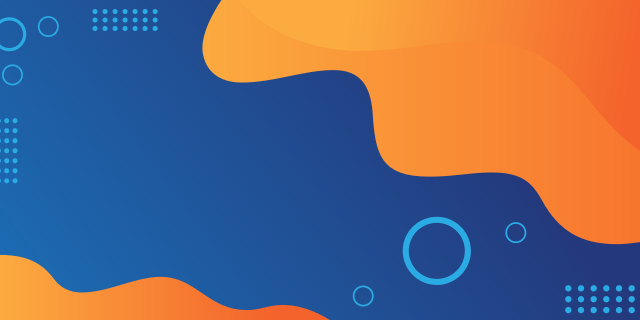
A WebGL 1 fragment shader for this background:

```glsl
precision highp float;

uniform vec2 u_resolution;

const vec3 BLUE_LIGHT = vec3(0.11, 0.42, 0.70);
const vec3 BLUE_DEEP = vec3(0.14, 0.225, 0.49);
const vec3 AMBER = vec3(0.985, 0.67, 0.25);
const vec3 ORANGE = vec3(0.97, 0.46, 0.18);
const vec3 VERMILION = vec3(0.955, 0.39, 0.17);
const vec3 CYAN = vec3(0.17, 0.67, 0.89);
const int CURVE_STEPS = 16;

// Outline under construction: nearest distance and side (+1 outside, -1 inside)
struct Pen {
  vec2 pos;
  float dist;
  float side;
};

Pen startPen(vec2 pos) {
  return Pen(pos, 1000.0, 1.0);
}

// Straight edge; the side flips when a leftward ray from p crosses it
void lineTo(inout Pen pen, vec2 p, vec2 end) {
  vec2 edge = end - pen.pos;
  vec2 rel = p - pen.pos;
  float along = clamp(dot(rel, edge) / dot(edge, edge), 0.0, 1.0);
  pen.dist = min(pen.dist, length(rel - edge * along));
  if ((pen.pos.y > p.y) != (end.y > p.y)) {
    if (edge.x * rel.y / edge.y < rel.x) pen.side = -pen.side;
  }
  pen.pos = end;
}

// Cubic Bezier from the pen position
void curveTo(inout Pen pen, vec2 p, vec2 b, vec2 c, vec2 d) {
  vec2 a = pen.pos;
  for (int i = 1; i <= CURVE_STEPS; i++) {
    float t = float(i) / float(CURVE_STEPS);
    float s = 1.0 - t;
    lineTo(pen, p, s * s * s * a + 3.0 * s * t * (s * b + t * c) + t * t * t * d);
  }
}

float largeWave(vec2 p) {
  Pen pen = startPen(vec2(70.6, 102.1));
  curveTo(pen, p, vec2(66.1, 95.6), vec2(62.8, 89.1), vec2(63.3, 83.9));
  curveTo(pen, p, vec2(64.1, 77.6), vec2(68.7, 74.2), vec2(75.5, 74.2));
  curveTo(pen, p, vec2(85.4, 74.2), vec2(95.1, 78.1), vec2(104.2, 78.1));
  curveTo(pen, p, vec2(112.5, 78.1), vec2(115.6, 73.4), vec2(116.4, 65.4));
  curveTo(pen, p, vec2(117.2, 51.8), vec2(118.8, 44.8), vec2(134.1, 44.8));
  curveTo(pen, p, vec2(141.9, 44.8), vec2(147.1, 46.1), vec2(153.6, 46.1));
  curveTo(pen, p, vec2(162.8, 46.1), vec2(166.1, 43.2), vec2(169.3, 37.5));
  curveTo(pen, p, vec2(174.5, 27.9), vec2(181.5, 23.7), vec2(192.7, 23.7));
  curveTo(pen, p, vec2(195.8, 23.7), vec2(199.2, 24.2), vec2(204.4, 25.0));
  return pen.side * pen.dist;
}

float upperWave(vec2 p) {
  Pen pen = startPen(vec2(72.9, 102.1));
  curveTo(pen, p, vec2(82.0, 89.6), vec2(97.7, 84.1), vec2(112.5, 84.1));
  curveTo(pen, p, vec2(127.6, 84.1), vec2(132.8, 87.0), vec2(148.4, 87.0));
  curveTo(pen, p, vec2(166.7, 87.0), vec2(174.5, 79.7), vec2(182.3, 70.8));
  curveTo(pen, p, vec2(188.0, 64.1), vec2(192.7, 57.0), vec2(204.4, 50.0));
  return pen.side * pen.dist;
}

float cornerWave(vec2 p) {
  Pen pen = startPen(vec2(-2.1, -1.6));
  lineTo(pen, p, vec2(-2.1, 20.3));
  curveTo(pen, p, vec2(9.1, 20.8), vec2(13.5, 17.2), vec2(16.9, 12.8));
  curveTo(pen, p, vec2(19.0, 9.9), vec2(22.1, 8.6), vec2(25.5, 8.6));
  curveTo(pen, p, vec2(33.9, 8.6), vec2(42.2, 13.5), vec2(50.3, 13.5));
  curveTo(pen, p, vec2(61.2, 13.5), vec2(65.1, 3.1), vec2(77.1, 3.1));
  curveTo(pen, p, vec2(81.3, 3.1), vec2(83.9, 4.7), vec2(88.5, 4.7));
  curveTo(pen, p, vec2(94.3, 4.7), vec2(100.3, 2.1), vec2(105.5, -1.6));
  return pen.side * pen.dist;
}

float ring(vec2 p, vec2 center, float radius, float halfWidth) {
  return abs(length(p - center) - radius) - halfWidth;
}

float dotGrid(vec2 p, vec2 origin, vec2 spacing, vec2 count, float radius) {
  vec2 q = p - origin;
  vec2 cell = clamp(floor(q / spacing + 0.5), vec2(0.0), count - 1.0);
  return length(q - cell * spacing) - radius;
}

float coverage(float dist, float pixel) {
  return clamp(0.5 - dist / pixel, 0.0, 1.0);
}

vec3 ramp(vec3 from, vec3 to, float start, float end, float x) {
  return mix(from, to, clamp((x - start) / (end - start), 0.0, 1.0));
}

void main() {
  // Canvas height is 100 units
  float pixel = 100.0 / u_resolution.y;
  vec2 p = gl_FragCoord.xy * pixel;

  // Blue backdrop, then the orange layers
  vec3 color = ramp(BLUE_LIGHT, BLUE_DEEP, 16.0, 196.0, p.x + 0.75 * p.y);
  color = mix(color, ramp(AMBER, ORANGE, 62.0, 200.0, p.x), coverage(largeWave(p), pixel));
  color = mix(color, ramp(AMBER, VERMILION, 110.0, 200.0, p.x + 0.15 * (100.0 - p.y)), coverage(upperWave(p), pixel));
  color = mix(color, ramp(AMBER, VERMILION, 0.0, 85.0, p.x), coverage(cornerWave(p), pixel));

  // Rings
  float accents = ring(p, vec2(2.9, 89.3), 4.8, 0.5);
  accents = min(accents, ring(p, vec2(15.1, 91.7), 3.0, 0.27));
  accents = min(accents, ring(p, vec2(3.9, 76.6), 3.0, 0.27));
  accents = min(accents, ring(p, vec2(136.5, 21.6), 9.7, 0.95));
  accents = min(accents, ring(p, vec2(161.2, 27.3), 3.0, 0.27));
  accents = min(accents, ring(p, vec2(113.5, 7.5), 3.0, 0.27));

  // Dot grids
  accents = min(accents, dotGrid(p, vec2(29.7, 91.1), vec2(3.13, 2.65), vec2(7.0, 3.0), 0.78));
  accents = min(accents, dotGrid(p, vec2(-0.5, 43.5), vec2(2.6, 3.13), vec2(3.0, 7.0), 0.78));
  accents = min(accents, dotGrid(p, vec2(177.6, 3.1), vec2(3.96, 3.4), vec2(6.0, 3.0), 0.98));

  gl_FragColor = vec4(mix(color, CYAN, coverage(accents, pixel)), 1.0);
}
```
